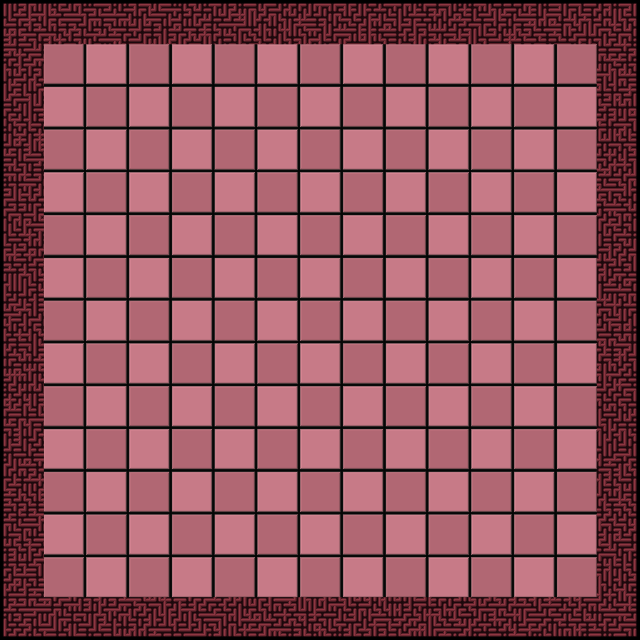
A WebGL 2 fragment shader for this pattern:

```glsl
#version 300 es
precision highp float;
// A bevelled 13 by 13 checkerboard set in a frame of fine maze work.

uniform vec2 u_resolution;
out vec4 fragColor;

// Board layout, in canvas units
const float TILES = 13.0;
const float TILE_SIZE = 0.0620;
const float PITCH = 0.06684;
const vec2 BOARD_LOW = vec2(0.0685, 0.0668);
const float RIM_WIDTH = 0.0011;
const float BEVEL_WIDTH = 0.0030;

// Maze layout
const float MAZE_CELLS = 128.0;
const float MAZE_CORE = 0.15;
const float MAZE_FADE = 0.45;
const vec2 MAZE_LIGHT = vec2(-0.12, 0.12);

// Colours
const vec3 TILE_LIGHT = vec3(0.78, 0.48, 0.53);
const vec3 TILE_DARK = vec3(0.695, 0.405, 0.45);
const vec3 RIM_LIT = vec3(0.52, 0.38, 0.40);
const vec3 RIM_SHADE = vec3(0.25, 0.20, 0.20);
const vec3 GROOVE_EDGE = vec3(0.065, 0.075, 0.07);
const vec3 GROOVE_DEEP = vec3(0.02, 0.025, 0.022);
const vec3 MAZE_WALL = vec3(0.48, 0.18, 0.22);
const vec3 MAZE_GAP = vec3(0.13, 0.04, 0.055);

float boxDistance(vec2 p, vec2 halfSize) {
  vec2 d = abs(p) - halfSize;
  return length(max(d, 0.0)) + min(max(d.x, d.y), 0.0);
}

float segmentDistance(vec2 p, vec2 tip) {
  float t = clamp(dot(p, tip) / dot(tip, tip), 0.0, 1.0);
  return length(p - tip * t);
}

// Random direction index from 0 to 3 for a maze node
int nodeDirection(ivec2 node) {
  uint h = uint(node.x) * 1597334677u ^ uint(node.y) * 3812015801u;
  h = (h ^ (h >> 15)) * 2246822519u;
  h = (h ^ (h >> 13)) * 3266489917u;
  return int((h ^ (h >> 16)) >> 30);
}

ivec2 directionStep(int k) {
  int s = k < 2 ? 1 : -1;
  return (k & 1) == 0 ? ivec2(s, 0) : ivec2(0, s);
}

// Each node grows one wall; nearby walls meet to form the maze
float mazeDistance(vec2 p) {
  int last = int(MAZE_CELLS) - 1;
  ivec2 node = clamp(ivec2(floor(p + 0.5)), ivec2(1), ivec2(last));
  vec2 local = p - vec2(node);
  float d = length(local);
  for (int k = 0; k < 4; k++) {
    ivec2 stepTo = directionStep(k);
    ivec2 next = node + stepTo;
    bool inside = all(greaterThan(next, ivec2(0))) && all(lessThanEqual(next, ivec2(last)));
    bool joined = nodeDirection(node) == k || nodeDirection(next) == (k ^ 2);
    if (inside && joined) d = min(d, segmentDistance(local, vec2(stepTo)));
  }
  return d;
}

vec3 mazeColor(vec2 uv) {
  vec2 p = uv * MAZE_CELLS;
  float d = mazeDistance(p);
  float relief = clamp(mazeDistance(p + MAZE_LIGHT) - d, -0.12, 0.12);
  float wall = 1.0 - smoothstep(MAZE_CORE, MAZE_FADE, d);
  vec3 color = mix(MAZE_GAP, MAZE_WALL, wall) * (1.0 + relief * 1.4);
  // Black rim along the canvas edge
  float margin = min(min(uv.x, uv.y), min(1.0 - uv.x, 1.0 - uv.y)) * MAZE_CELLS;
  return color * smoothstep(0.45, 0.85, margin);
}

vec3 boardColor(vec2 uv, float aa) {
  float gap = PITCH - TILE_SIZE;
  vec2 p = uv - BOARD_LOW;
  vec2 cell = clamp(floor((p + 0.5 * gap) / PITCH), 0.0, TILES - 1.0);
  vec2 q = p - cell * PITCH - 0.5 * TILE_SIZE;
  float d = boxDistance(q, vec2(0.5 * TILE_SIZE));

  // Light falls from the upper left
  float lit = abs(q.x) > abs(q.y) ? step(q.x, 0.0) : step(0.0, q.y);
  vec3 face = mix(TILE_DARK, TILE_LIGHT, mod(cell.x + cell.y, 2.0));
  float bevel = smoothstep(-BEVEL_WIDTH, 0.0, d);
  face *= 1.0 + bevel * mix(-0.16, 0.16, lit);

  vec3 groove = mix(GROOVE_EDGE, GROOVE_DEEP, smoothstep(0.0, 0.5 * gap, d));
  vec3 rim = mix(RIM_SHADE, RIM_LIT, lit);
  vec3 color = mix(face, rim, smoothstep(-aa, aa, d + 0.5 * RIM_WIDTH) * 0.9);
  return mix(color, groove, smoothstep(-0.5 * aa, 0.5 * aa, d - 0.5 * RIM_WIDTH));
}

void main() {
  float scale = min(u_resolution.x, u_resolution.y);
  vec2 uv = (gl_FragCoord.xy - 0.5 * u_resolution) / scale + 0.5;
  float aa = 0.7 / scale;

  float boardSize = (TILES - 1.0) * PITCH + TILE_SIZE;
  float edge = boxDistance(uv - BOARD_LOW - 0.5 * boardSize, vec2(0.5 * boardSize));
  vec3 color = mix(boardColor(uv, aa), mazeColor(uv), smoothstep(-aa, aa, edge));
  fragColor = vec4(color, 1.0);
}
```
